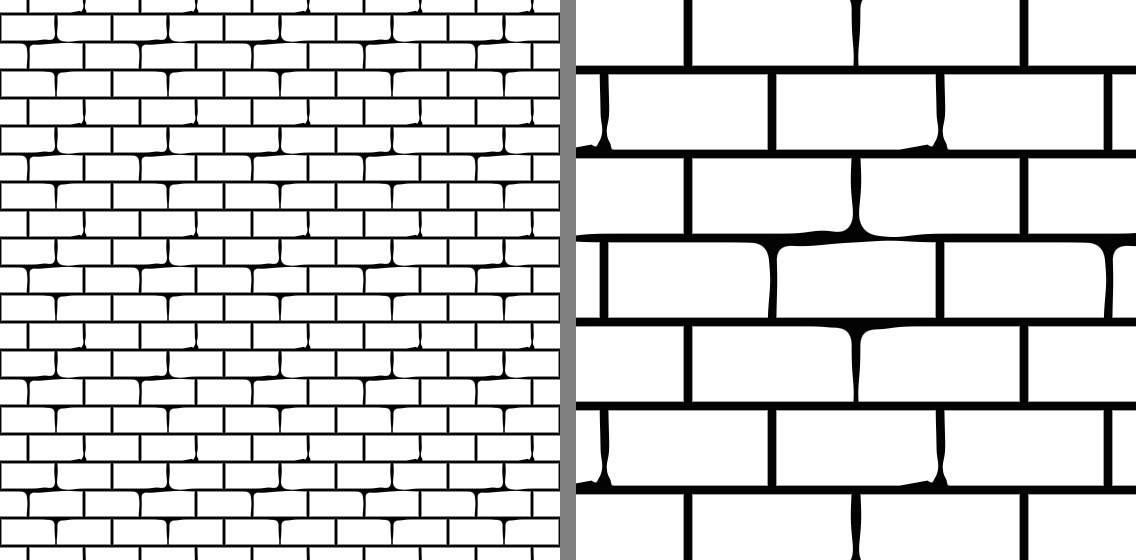
Left: the whole. Right: its middle third, enlarged.
Give the GLSL for this pattern, as a WebGL 2 fragment shader.

```glsl
#version 300 es
precision highp float;

uniform vec2 u_resolution;
out vec4 fragColor;

const vec3 BRICK_WHITE = vec3(1.0);
const vec3 MORTAR_BLACK = vec3(0.01);
const float COURSES = 20.0;      // brick heights per canvas side
const float PERIOD = 4.0;        // wear repeats every four brick heights
const float HALF_LINE = 0.052;   // half the mortar width, in brick heights

float bump(float x, float center, float width) {
    float t = (x - center) / width;
    return exp(-t * t);
}

float wedge(float x, float start, float peak, float end) {
    return clamp(min((x - start) / (peak - start), (end - x) / (end - peak)), 0.0, 1.0);
}

// Union with a fillet of size k
float filletUnion(float a, float b, float k) {
    k = max(k, 0.0001);
    float h = max(k - abs(a - b), 0.0) / k;
    return min(a, b) - h * h * k * 0.25;
}

// The four components below are the four courses, from the bottom up.

float lowerBedSwell(float x, vec4 course) {
    float slump = 0.035 * bump(x, -0.4, 0.22) - 0.04 * bump(x, 0.45, 0.28);
    float chip = 0.06 * wedge(x, -0.48, -0.15, -0.05);
    return dot(course, vec4(0.0, 0.0, slump, chip));
}

float upperBedSwell(float x, vec4 course) {
    float sag = 0.035 * bump(x, 0.25, 0.22) + 0.015 * bump(x, -0.25, 0.15);
    float slope = 0.045 * bump(x, 0.35, 0.4) - 0.02 * bump(x, 1.4, 0.3);
    return dot(course, vec4(sag, slope, 0.0, 0.0));
}

float jointSwell(float v, vec4 course) {
    float taper = -0.025 * bump(v, 0.15, 0.25);
    float waist = -0.01 * bump(v, 0.5, 0.3);
    float belly = 0.01 * bump(v, 0.7, 0.2) - 0.015 * bump(v, 0.3, 0.15);
    float nick = 0.03 * bump(v, 0.1, 0.06) - 0.025 * bump(v, 0.28, 0.12);
    return dot(course, vec4(taper, waist, belly, nick));
}

float jointLean(float v, vec4 course) {
    return dot(course, vec4(0.0, 0.02, 0.0, 0.01)) * bump(v, 0.5, 0.3);
}

// Signed distance to the mortar, negative inside
float mortarDistance(vec2 wall) {
    float row = mod(floor(wall.y), PERIOD);
    float v = fract(wall.y);
    vec4 course = vec4(equal(vec4(row), vec4(0.0, 1.0, 2.0, 3.0)));

    // Offset from the worn joint; the plain joint lies half a period away
    float wornX = dot(course, vec4(2.0, 1.0, 2.0, 3.0));
    float x = mod(wall.x - wornX + 0.5 * PERIOD, PERIOD) - 0.5 * PERIOD;

    float plainJoint = 0.5 * PERIOD - abs(x) - HALF_LINE;
    float wornJoint = abs(x - jointLean(v, course)) - HALF_LINE - jointSwell(v, course);
    float lowerBed = v - HALF_LINE - lowerBedSwell(x, course);
    float upperBed = 1.0 - v - HALF_LINE - upperBedSwell(x, course);

    // Rounded brick corners where the worn joint meets the beds
    float lowerFillet = dot(course, vec4(0.0, 0.0, 0.22, 0.06));
    float upperFillet = dot(course, vec4(0.22, 0.20, 0.0, 0.0));
    float worn = min(filletUnion(wornJoint, lowerBed, lowerFillet),
                     filletUnion(wornJoint, upperBed, upperFillet));
    return min(worn, plainJoint);
}

void main() {
    vec2 wall = gl_FragCoord.xy / u_resolution * COURSES - vec2(0.0, 0.5);
    float pixel = COURSES / min(u_resolution.x, u_resolution.y);
    float brick = clamp(0.5 + mortarDistance(wall) / pixel, 0.0, 1.0);
    fragColor = vec4(mix(MORTAR_BLACK, BRICK_WHITE, brick), 1.0);
}
```
